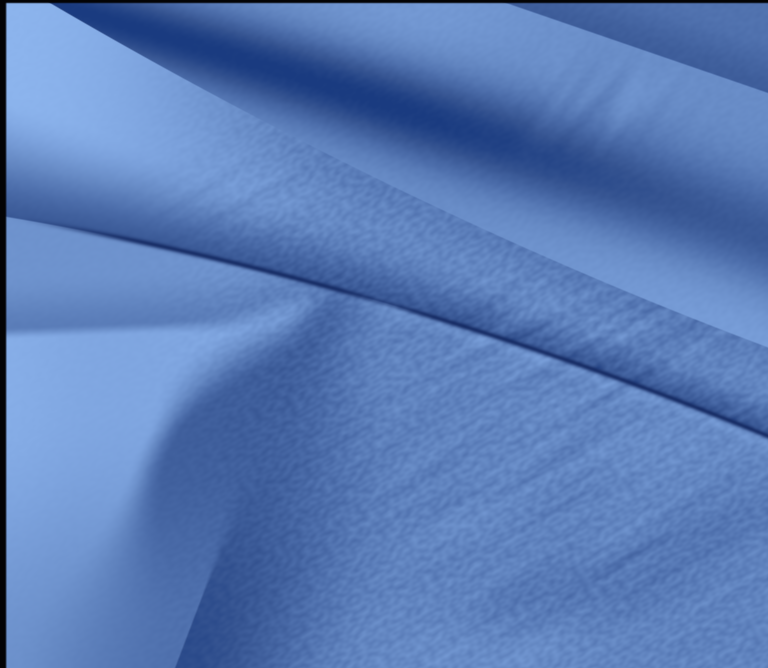
Give the GLSL for this texture, as a WebGL 2 fragment shader.

```glsl
#version 300 es
precision highp float;
// Draped blue cloth: fold edges are curves over the unit canvas, and each panel
// between them gets a soft tone field. Gradient noise adds weave and creases;
// a ramp of blues turns the final tone into colour.

uniform vec2 u_resolution;
out vec4 fragColor;

// Palette, dark to light
const vec3 BORDER = vec3(0.01, 0.01, 0.02);
const vec3 SEAM = vec3(0.07, 0.15, 0.37);
const vec3 DEEP = vec3(0.10, 0.23, 0.50);
const vec3 SHADE = vec3(0.21, 0.33, 0.57);
const vec3 DUSK = vec3(0.30, 0.43, 0.67);
const vec3 MID = vec3(0.40, 0.54, 0.77);
const vec3 LIGHT = vec3(0.49, 0.64, 0.87);
const vec3 GLOW = vec3(0.58, 0.74, 0.96);

// Texture controls
const float WEAVE_SCALE = 125.0;
const float WEAVE_AMOUNT = 0.13;
const float CREASE_AMOUNT = 0.16;
const float CREASE_ANGLE = 0.52;
const vec2 BORDER_SIZE = vec2(0.008, 0.0045);

vec2 hashGradient(vec2 cell) {
    vec3 h = fract(vec3(cell.xyx) * vec3(0.1031, 0.1030, 0.0973));
    h += dot(h, h.yzx + 33.33);
    float angle = 6.2832 * fract((h.x + h.y) * h.z);
    return vec2(cos(angle), sin(angle));
}

float gradientNoise(vec2 p) {
    vec2 i = floor(p), f = p - i;
    vec2 w = f * f * f * (f * (f * 6.0 - 15.0) + 10.0);
    vec2 e = vec2(1.0, 0.0);
    float low = mix(dot(hashGradient(i), f), dot(hashGradient(i + e), f - e), w.x);
    float high = mix(dot(hashGradient(i + e.yx), f - e.yx), dot(hashGradient(i + 1.0), f - 1.0), w.x);
    return mix(low, high, w.y);
}

vec2 turn(vec2 p, float a) {
    return vec2(cos(a) * p.x + sin(a) * p.y, cos(a) * p.y - sin(a) * p.x);
}

float bell(float d, float width) { return exp(-d * d / (width * width)); }

float blob(vec2 p, vec2 centre, vec2 size) {
    vec2 d = (p - centre) / size;
    return exp(-dot(d, d));
}

// Fold edges: height at x, or x at a height
float backEdge(float x) { return 0.996 - 0.395 * (x - 0.658); }
float upperEdge(float x) { return 1.04 - 0.69 * x + 0.13 * x * x; }
float seamEdge(float x) { return 0.677 - 0.19 * x - 0.14 * x * x; }
float flapEdge(float x) { return 0.5 + 0.045 * x + 0.032 * smoothstep(0.27, 0.43, x); }
float ridgeX(float y) {
    float d = max(y - 0.3, 0.0);
    return 0.117 + 0.25 * y + 0.12 * d + 12.0 * d * d * d;
}
float creaseX(float y) { return 0.228 + 0.33 * y; }

// Valley behind the upper edge, with its diagonal dark band
float valleyTone(vec2 p) {
    float d = p.y - (1.015 - 0.31 * p.x - 0.06 * p.x * p.x);
    float width = mix(0.05, 0.085, p.x);
    float lit = d > 0.0 ? mix(0.66, 0.62, p.x) : mix(0.64, 0.76, smoothstep(0.5, 1.0, p.x));
    lit += 0.08 * blob(p, vec2(0.55, 0.98), vec2(0.16, 0.08));
    float floorTone = mix(0.0, 0.24, smoothstep(0.5, 1.0, p.x));
    return mix(lit, floorTone, bell(d, width));
}

// Broad roll between upper edge and seam
float rollTone(vec2 p) {
    float s = (p.y - seamEdge(p.x)) / (upperEdge(p.x) - seamEdge(p.x));
    float crown = mix(0.93, 0.58, smoothstep(0.0, 0.5, p.x));
    crown -= 0.08 * smoothstep(0.6, 1.0, s) * smoothstep(0.1, 0.4, p.x);
    return mix(0.2, crown, smoothstep(-0.08, 0.52, s));
}

// Lower cloth: lit sheet, ridge shadow, then the body right of the crease
float lowerTone(vec2 p, float aa) {
    float sheet = mix(0.6, 0.82, smoothstep(0.0, 0.4, p.y)) + 0.06 * bell(p.x, 0.08);
    float soft = 0.025 + 0.09 * smoothstep(0.3, 0.0, p.y) + 0.06 * smoothstep(0.35, 0.5, p.y);
    float shadow = mix(0.42, 0.28, smoothstep(0.05, 0.35, p.y));
    float tone = mix(sheet, shadow, smoothstep(-soft, soft, p.x - ridgeX(p.y)));

    float across = p.x - creaseX(p.y);
    float body = 0.55 + 0.07 * blob(p, vec2(0.93, 0.32), vec2(0.22, 0.08));
    body -= 0.09 * bell(p.y - 0.10 - 0.47 * (p.x - 0.7), 0.06) * smoothstep(0.55, 0.8, p.x);
    body += 0.08 * blob(p, vec2(0.63, 0.02), vec2(0.14, 0.05));
    float reach = mix(0.25, 0.11, smoothstep(0.2, 0.52, p.y));
    body = mix(mix(0.13, 0.29, smoothstep(0.0, 0.35, p.y)), body, smoothstep(0.0, reach, across));
    float blur = aa + 0.03 * smoothstep(0.1, 0.35, p.y);
    tone = mix(tone, body, smoothstep(-blur, blur, across));

    float flap = mix(0.5, 0.67, smoothstep(0.0, 0.09, p.y - flapEdge(p.x)));
    float flapBlur = aa + 0.008 + 0.02 * smoothstep(0.2, 0.4, p.x);
    tone = mix(tone, flap, smoothstep(-flapBlur, flapBlur, p.y - flapEdge(p.x)) * smoothstep(0.52, 0.45, p.x));
    return tone + 0.08 * bell(p.y - seamEdge(p.x) + 0.012, 0.01) * smoothstep(0.42, 0.52, p.x);
}

vec3 clothRamp(float t) {
    float k = clamp(t, 0.0, 1.0) * 5.0;
    vec3 c = mix(DEEP, SHADE, min(k, 1.0));
    c = mix(c, DUSK, clamp(k - 1.0, 0.0, 1.0));
    c = mix(c, MID, clamp(k - 2.0, 0.0, 1.0));
    c = mix(c, LIGHT, clamp(k - 3.0, 0.0, 1.0));
    return mix(c, GLOW, clamp(k - 4.0, 0.0, 1.0));
}

void main() {
    vec2 p = gl_FragCoord.xy / u_resolution;
    vec2 q = vec2(p.x * u_resolution.x / u_resolution.y, p.y);
    float aa = 1.2 / u_resolution.y;

    // Stack panels from back to front
    float aboveUpper = smoothstep(-aa, aa, p.y - upperEdge(p.x));
    float aboveSeam = smoothstep(-aa, aa, p.y - seamEdge(p.x));
    float aboveBack = smoothstep(-aa, aa, p.y - backEdge(p.x));
    float backTone = mix(0.27, 0.43, smoothstep(0.0, 0.09, p.y - backEdge(p.x)));
    float tone = mix(lowerTone(p, aa), rollTone(p), aboveSeam);
    tone = mix(tone, mix(valleyTone(p), backTone, aboveBack), aboveUpper);

    // Woven grain and slanted creases
    vec2 slant = turn(q, CREASE_ANGLE);
    float worn = smoothstep(0.15, 0.45, p.x) * (1.0 - 0.85 * aboveUpper);
    float weave = gradientNoise(slant * WEAVE_SCALE * vec2(0.65, 1.1));
    float crease = gradientNoise(slant * vec2(5.0, 65.0));
    float creased = blob(p, vec2(0.75, 0.25), vec2(0.3, 0.25)) + blob(p, vec2(0.8, 0.5), vec2(0.25, 0.1))
        + 0.7 * blob(p, vec2(0.33, 0.71), vec2(0.13, 0.07));
    float steep = gradientNoise(turn(q, 0.95) * vec2(6.0, 45.0)) * blob(p, vec2(0.78, 0.84), vec2(0.12, 0.07));
    tone += WEAVE_AMOUNT * weave * (0.12 + 0.88 * worn) + CREASE_AMOUNT * (crease * creased * (1.0 - aboveUpper) + steep);

    // Colour, seam line and border
    vec3 colour = clothRamp(tone);
    float seam = bell(p.y - seamEdge(p.x), 0.0045) * smoothstep(0.0, 0.2, p.x);
    colour = mix(colour, SEAM, 0.85 * seam * (1.0 - 0.5 * bell(p.x - 0.5, 0.035)));
    vec2 inside = smoothstep(-vec2(aa), vec2(aa), vec2(p.x, 1.0 - p.y) - BORDER_SIZE);
    fragColor = vec4(mix(BORDER, colour, inside.x * inside.y), 1.0);
}
```
